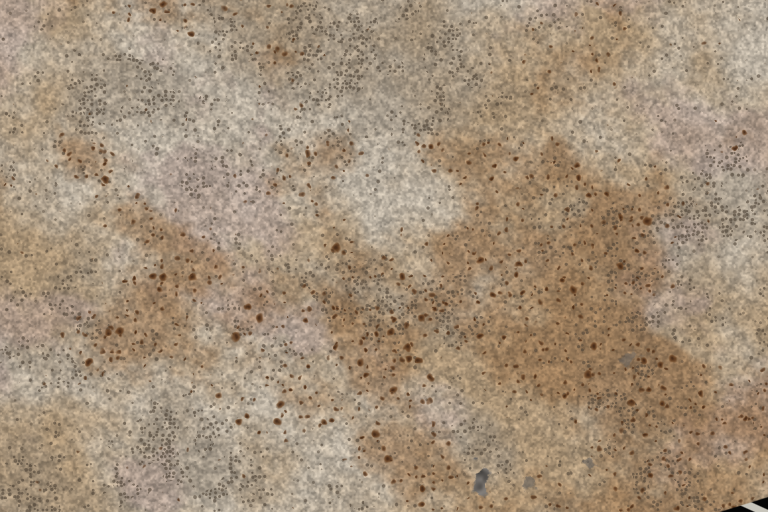
Give the GLSL for this texture, as a Shadertoy shader.

```glsl
// Weathered granite slab: cream and tan clouds, dark mineral specks and rust dots.
// Clouds and grain are layers of smooth cellular noise; specks and dots are
// jittered discs, one per cell, whose presence follows a local density.

const vec3 CREAM = vec3(0.725, 0.685, 0.625);
const vec3 TAN   = vec3(0.660, 0.570, 0.455);
const vec3 GREY  = vec3(0.560, 0.510, 0.445);
const vec3 PINK  = vec3(0.680, 0.600, 0.570);
const vec3 OCHRE = vec3(0.540, 0.390, 0.250);
const vec3 RUST  = vec3(0.400, 0.250, 0.130);
const vec3 CORE  = vec3(0.200, 0.110, 0.060);
const vec3 SPECK = vec3(0.310, 0.265, 0.215);
const vec3 SLATE = vec3(0.390, 0.375, 0.360);

const float GRAIN_FREQ  = 120.0;
const float GRAIN_DEPTH = 0.19;
const float SPECK_FREQ  = 125.0;
const float DOT_FREQ    = 62.0;
const float SPOT_FREQ   = 36.0;

vec3 hash3(vec2 p) {
    vec3 q = fract(p.xyx * vec3(0.1031, 0.1030, 0.0973));
    q += dot(q, q.yxz + 33.33);
    return fract((q.xxy + q.yzz) * q.zyx);
}

// Smooth cellular noise: random values blended around jittered points.
float cellNoise(vec2 p) {
    vec2 cell = floor(p);
    float sum = 0.0, weight = 0.0;
    for (int j = -1; j <= 1; j++)
    for (int i = -1; i <= 1; i++) {
        vec2 n = cell + vec2(i, j);
        vec3 h = hash3(n);
        vec2 d = p - n - 0.2 - 0.6 * h.xy;
        float g = max(0.0, 1.0 - dot(d, d) / 1.44);
        g *= g * g;
        sum += g * h.z;
        weight += g;
    }
    return sum / max(weight, 1e-5);
}

float clouds(vec2 p) {
    float sum = 0.0, amp = 0.5;
    for (int i = 0; i < 5; i++) {
        sum += amp * (cellNoise(p) - 0.5);
        p = mat2(1.6, 1.2, -1.2, 1.6) * p + 17.3;
        amp *= 0.58;
    }
    return 0.5 + sum;
}

// Scattered discs: x is the whole disc, y its dark centre.
vec2 discs(vec2 p, float freq, float radius, float density) {
    float edge = 0.8 * freq / iResolution.y;
    p *= freq;
    vec2 cell = floor(p), cover = vec2(0.0);
    for (int j = -1; j <= 1; j++)
    for (int i = -1; i <= 1; i++) {
        vec2 n = cell + vec2(i, j);
        vec3 h = hash3(n + 71.0);
        float present = smoothstep(h.z, h.z + 0.08, density);
        float r = radius * present * mix(0.4, 1.0, fract(7.0 * (h.x + h.y)));
        float d = length(p - n - 0.2 - 0.6 * h.xy);
        vec2 disc = 1.0 - smoothstep(vec2(0.65, 0.1) * r, vec2(1.1, 0.65) * r + edge, vec2(d));
        cover = max(cover, disc * present);
    }
    return cover;
}

// Soft elliptical region, tilted by an angle.
float region(vec2 p, vec2 centre, vec2 size, float angle) {
    float c = cos(angle), s = sin(angle);
    vec2 d = mat2(c, -s, s, c) * (p - centre) / size;
    return exp(-dot(d, d));
}

void mainImage(out vec4 fragColor, in vec2 fragCoord) {
    vec2 p = fragCoord / iResolution.y;
    float px = 1.0 / iResolution.y;

    // Broad regions of the slab
    float cluster = region(p, vec2(0.68, 0.25), vec2(0.24, 0.09), 0.55);
    float warmth = region(p, vec2(1.15, 0.55), vec2(0.25, 0.45), 0.3)
                 + 0.7 * region(p, vec2(0.10, 0.48), vec2(0.35, 0.16), 0.0)
                 + 0.8 * region(p, vec2(1.35, 0.08), vec2(0.45, 0.25), 0.0);
    float pale = region(p, vec2(0.50, 0.72), vec2(0.60, 0.12), -0.25);

    // Clouded base colour
    vec2 q = mat2(0.92, 0.39, -0.39, 0.92) * p * vec2(0.9, 1.1);
    float tanCloud = clouds(q * 5.0 + 3.0);
    float greyCloud = clouds(q * 6.0 + 41.0);
    float rustCloud = clouds(q * 5.5 + 83.0);
    float pinkCloud = clouds(q * 4.0 + 127.0);
    vec3 col = mix(CREAM, TAN, smoothstep(0.28, 0.76, tanCloud + 0.22 * warmth - 0.12 * pale));
    float greyPatch = smoothstep(0.44, 0.70, greyCloud - 0.08 * pale);
    col = mix(col, GREY, 0.45 * greyPatch);
    col = mix(col, PINK, 0.5 * smoothstep(0.56, 0.70, pinkCloud));
    float stain = smoothstep(0.52, 0.76, rustCloud + 0.08 * warmth + 0.10 * cluster);
    col = mix(col, OCHRE, 0.5 * stain);

    // Crystalline grain
    float grain = cellNoise(p * GRAIN_FREQ) + cellNoise(p * GRAIN_FREQ * 2.1 + 9.0) - 1.0;
    col *= 1.0 + GRAIN_DEPTH * 1.5 * grain;

    // Fine dark specks gathered in the grey patches
    float gather = smoothstep(0.35, 0.7, cellNoise(p * 34.0 + 5.0));
    float speck = discs(p, SPECK_FREQ, 0.42, 0.06 + 0.55 * greyPatch * gather + 0.08 * gather).x;
    col = mix(col, SPECK, 0.62 * speck);

    // Rust dots with ragged rims, small and large
    vec2 ragged = p + 0.006 * (vec2(cellNoise(p * 110.0 + 31.0), cellNoise(p * 110.0 + 57.0)) - 0.5);
    float rusty = smoothstep(0.42, 0.72, rustCloud + 0.05 * warmth);
    vec2 dots = discs(ragged, DOT_FREQ, 0.26, 0.05 + 0.28 * rusty + 0.12 * cluster);
    vec2 spots = discs(ragged + 4.0, SPOT_FREQ, 0.29, 0.02 + 0.16 * rusty + 0.42 * cluster);
    col = mix(col, RUST, max(0.62 * dots.x, 0.82 * spots.x));
    col = mix(col, CORE, max(0.45 * dots.y, 0.65 * spots.y));

    // Slate blemishes toward the lower right
    vec2 torn = p + 0.07 * (vec2(clouds(p * 22.0), clouds(p * 22.0 + 19.0)) - 0.5);
    float low = region(p, vec2(1.18, 0.18), vec2(0.30, 0.15), 0.4);
    col = mix(col, SLATE, 0.6 * discs(torn, 11.0, 0.17, 0.32 * low).x);
    float pit = region(torn, vec2(0.93, 0.07), vec2(0.026, 0.018), -0.4);
    col = mix(col, SLATE * (0.55 + 0.9 * cellNoise(p * 70.0)), smoothstep(0.3, 0.6, pit));

    // Dark gap with a pale stripe beyond the slab's corner
    float gap = smoothstep(-px, px, 0.31 * (p.x - 1.406) - p.y);
    float stripe = abs(p.y - 0.018 + 0.45 * (p.x - 1.452)) - 0.008;
    vec3 beyond = mix(vec3(0.02), vec3(0.78, 0.77, 0.73), 1.0 - smoothstep(-px, px, stripe));
    fragColor = vec4(mix(col, beyond, gap), 1.0);
}
```
